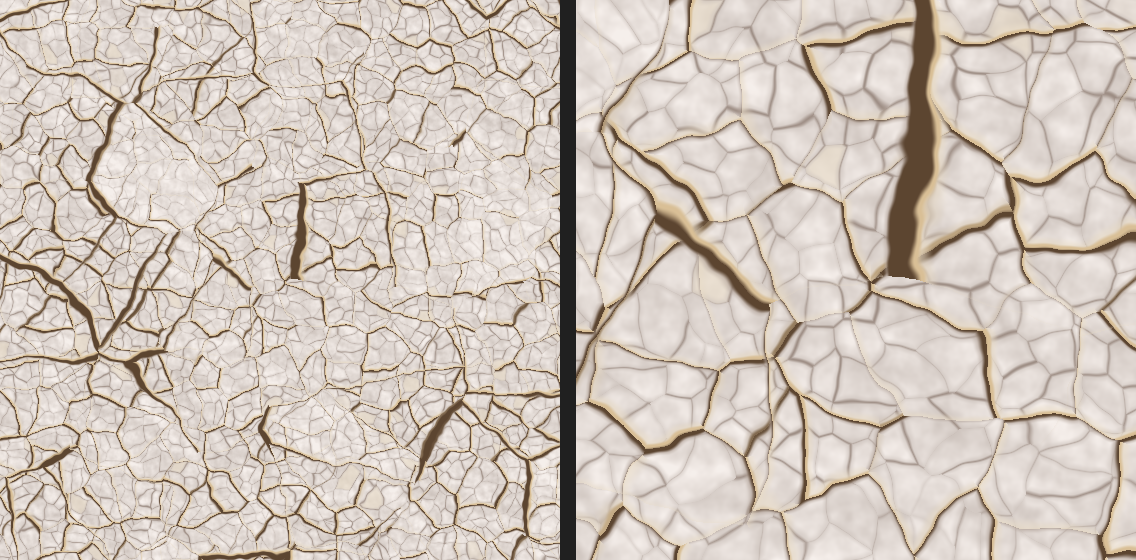
Left: the whole. Right: its middle third, enlarged.
Give the GLSL for this texture, as a WebGL 2 fragment shader.

```glsl
#version 300 es
precision highp float;
// Dry cracked clay: three nested Voronoi crack networks on a gently warped plane.
// Every cell border gets its own opening, so cracks taper, break off and merge.
// Walls facing the low sun turn sandy, the opposite side falls into shadow.

uniform vec2 u_resolution;
out vec4 outColor;

const vec3 CLAY_PALE = vec3(0.94, 0.912, 0.895);
const vec3 CLAY_DULL = vec3(0.79, 0.75, 0.725);
const vec3 CLAY_SHADE = vec3(0.69, 0.63, 0.59);
const vec3 SAND_RIM = vec3(0.91, 0.86, 0.78);
const vec3 SAND_WALL = vec3(0.85, 0.75, 0.59);
const vec3 CRACK_DARK = vec3(0.36, 0.27, 0.19);
const vec3 HAIRLINE = vec3(0.55, 0.48, 0.44);

const vec2 SUN = vec2(-0.6, -0.8);   // direction towards the light
const float PLATE_SCALE = 6.0;       // cells across the canvas
const float TILE_SCALE = 17.0;
const float GRAIN_SCALE = 40.0;
const float PLATE_GAP = 0.0105;      // widest half opening
const float TILE_GAP = 0.0040;
const float GRAIN_GAP = 0.0016;
const float WARP = 0.02;

vec2 hash2(vec2 p) {
    vec3 q = fract(p.xyx * vec3(0.1031, 0.1030, 0.0973));
    q += dot(q, q.yzx + 33.33);
    return fract((q.xx + q.yz) * q.zy);
}

float gradientDot(vec2 corner, vec2 offset) {
    float angle = 6.2832 * hash2(corner).x;
    return dot(vec2(cos(angle), sin(angle)), offset);
}

float gradientNoise(vec2 p) {
    vec2 i = floor(p), f = fract(p);
    vec2 u = f * f * f * (f * (f * 6.0 - 15.0) + 10.0);
    vec2 e = vec2(1.0, 0.0);
    return mix(mix(gradientDot(i, f), gradientDot(i + e, f - e), u.x),
               mix(gradientDot(i + e.yx, f - e.yx), gradientDot(i + 1.0, f - 1.0), u.x), u.y);
}

float fbm(vec2 p) {
    float sum = 0.0, amp = 1.0;
    for (int i = 0; i < 4; i++) {
        sum += amp * gradientNoise(p);
        p = mat2(1.6, 1.2, -1.2, 1.6) * p + 7.3;
        amp *= 0.5;
    }
    return sum;
}

vec2 cellPoint(vec2 cell, float seed) {
    return cell + 0.05 + 0.9 * hash2(cell + seed);
}

// x: signed distance to the crack border, y: how much the wall faces the sun, z: cell id
vec3 crackNetwork(vec2 p, float scale, float gap, float open, float seed) {
    p *= scale;
    vec2 home = floor(p), toHome = vec2(8.0);
    for (int k = 0; k < 9; k++) {
        vec2 cell = floor(p) + vec2(k % 3 - 1, k / 3 - 1);
        vec2 r = cellPoint(cell, seed) - p;
        if (dot(r, r) < dot(toHome, toHome)) { toHome = r; home = cell; }
    }
    vec3 best = vec3(1.0, 0.0, hash2(home + seed + 5.7).x);
    for (int k = 0; k < 25; k++) {
        vec2 cell = home + vec2(k % 5 - 2, k / 5 - 2);
        vec2 r = cellPoint(cell, seed) - p;
        vec2 across = r - toHome;
        if (dot(across, across) < 1e-5) continue;
        vec2 normal = normalize(across);
        float width = gap * (hash2(home + cell + seed + 0.5).y + open - 1.0);
        float d = dot(0.5 * (r + toHome), normal) / scale - width;
        if (d < best.x) best.xy = vec2(d, dot(normal, SUN));
    }
    return best;
}

// Paints the rims, sunlit wall and dark bottom of a crack over the clay.
vec3 carve(vec3 clay, vec3 crack, float soft) {
    float lit = smoothstep(-0.2, 0.5, crack.y);
    float rim = 1.0 - smoothstep(0.0, mix(0.003, 0.006, lit), crack.x);
    clay = mix(clay, mix(CLAY_SHADE, SAND_RIM, lit), 0.65 * rim);
    float wall = lit * (1.0 - smoothstep(0.0015, 0.0045, -crack.x));
    vec3 inside = mix(CRACK_DARK, SAND_WALL, wall);
    return mix(clay, inside, 1.0 - smoothstep(-soft, soft, crack.x));
}

void main() {
    vec2 uv = gl_FragCoord.xy / u_resolution.y;
    float soft = max(0.8 / u_resolution.y, 0.0011);
    vec2 p = uv + 3.0 + WARP * vec2(fbm(uv * 9.0), fbm(uv * 9.0 + 41.0));
    float region = gradientNoise(uv * 3.2 + 11.0);
    float patchy = gradientNoise(uv * 7.0 + 23.0);

    // Crack networks; some large plates stay nearly whole
    vec3 plate = crackNetwork(p, PLATE_SCALE, PLATE_GAP, 0.55 + 0.5 * region + 0.4 * patchy, 3.0);
    float whole = smoothstep(0.84, 0.86, plate.z);
    vec3 tile = crackNetwork(p, TILE_SCALE, TILE_GAP, 0.76 + 0.4 * region - 0.4 * whole, 19.0);
    vec3 grain = crackNetwork(p, GRAIN_SCALE, GRAIN_GAP, 0.6 + 0.7 * patchy - 0.4 * whole, 37.0);

    // Clay surface: mottling, small relief and slightly different grains
    float relief = fbm(uv * 34.0) - fbm(uv * 34.0 + 0.3 * SUN);
    float tone = 0.30 + 0.3 * fbm(uv * 14.0) + 0.55 * relief + 0.25 * gradientNoise(uv * 120.0);
    tone += 0.22 * (grain.z - 0.5) - 0.15 * whole;
    vec3 color = mix(CLAY_PALE, CLAY_DULL, clamp(tone, -0.15, 1.2));
    color = mix(color, SAND_RIM, 0.6 * smoothstep(0.96, 0.97, grain.z));

    // Soft grooves and hairlines between grains
    color = mix(color, CLAY_DULL, 0.5 * (1.0 - smoothstep(0.0, 0.004, grain.x)));
    color = mix(color, HAIRLINE, 0.75 * (1.0 - smoothstep(-soft, soft, grain.x)));

    color = carve(color, tile, soft);
    color = carve(color, plate, soft);
    outColor = vec4(color, 1.0);
}
```
